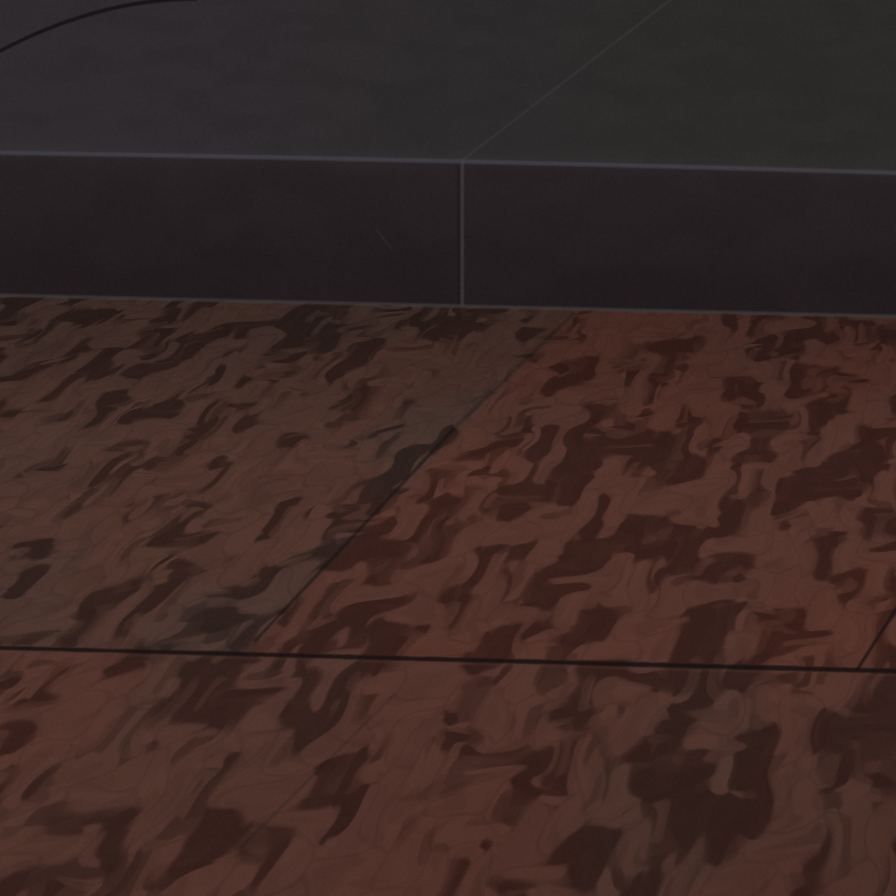
Write a WebGL 2 fragment shader that draws this texture.

```glsl
#version 300 es
precision highp float;
// Dim red mottled stone floor below a dark slate step with jointed slabs.
uniform vec2 u_resolution;
out vec4 fragColor;

const vec3 STONE_LIGHT = vec3(0.300, 0.202, 0.174);
const vec3 STONE_DARK  = vec3(0.188, 0.118, 0.103);
const vec3 STONE_RED   = vec3(0.030, -0.004, -0.008);
const vec3 SLATE_LEFT  = vec3(0.180, 0.165, 0.178);
const vec3 SLATE_RIGHT = vec3(0.172, 0.162, 0.160);
const vec3 RISER_TOP   = vec3(0.154, 0.128, 0.138);
const vec3 RISER_BASE  = vec3(0.132, 0.108, 0.116);
const vec3 EDGE_SHEEN  = vec3(0.245, 0.240, 0.275);
const vec3 JOINT_PALE  = vec3(0.245, 0.235, 0.235);
const vec3 JOINT_DARK  = vec3(0.085, 0.065, 0.065);
const float HORIZON = 1.45;            // height where the floor would vanish
const vec2 CELL_FREQ = vec2(24.0, 46.0); // along and across the grain
const float GRAIN_ANGLE = 0.56;

vec2 hash2(vec2 p) {
  vec3 q = fract(p.xyx * vec3(0.1031, 0.1030, 0.0973));
  q += dot(q, q.yzx + 33.33);
  return fract((q.xx + q.yz) * q.zy);
}

// Soft cellular noise: x = blended cell tone, y = distance to cell border
vec2 cells(vec2 p) {
  vec2 base = floor(p), f = p - base;
  float near = 9.0, next = 9.0, tone = 0.0, total = 0.0;
  for (int j = -1; j <= 1; j++)
    for (int i = -1; i <= 1; i++) {
      vec2 o = vec2(i, j), h = hash2(base + o);
      float d = length(o + h - f);
      float w = exp(-11.0 * d);
      tone += w * hash2(base + o + 71.0).x;
      total += w;
      next = min(next, max(near, d));
      near = min(near, d);
    }
  return vec2(tone / total, next - near);
}

vec2 wobble(vec2 p) {
  return sin(p.yx * 1.7 + 1.3) * 0.30 + sin(p.yx * 4.1 + p * 1.3) * 0.16;
}

float segment(vec2 p, vec2 a, vec2 b) {
  vec2 d = b - a;
  return length(p - a - d * clamp(dot(p - a, d) / dot(d, d), 0.0, 1.0));
}

// Smooth line coverage for a distance and half width
float stroke(float d, float halfWidth) {
  float soft = 0.8 / u_resolution.y + 0.0007;
  return 1.0 - smoothstep(halfWidth - soft, halfWidth + soft, abs(d));
}

vec3 floorColour(vec2 uv, float baseGap) {
  // Perspective, then turn along the grain
  vec2 plane = vec2(uv.x - 0.5, 1.0) / (HORIZON - uv.y);
  float c = cos(GRAIN_ANGLE), s = sin(GRAIN_ANGLE);
  vec2 q = mat2(c, -s, s, c) * plane * CELL_FREQ.x;
  q.y *= CELL_FREQ.y / CELL_FREQ.x;
  q += wobble(q);
  vec2 coarse = cells(q);
  vec2 fine = cells(q * 2.3 + wobble(q * 2.0) + 17.0);
  vec2 broad = cells(q * 0.27 + 5.0);

  // Pale pebbles, dark blotches and thin veins
  float tone = coarse.x * 0.62 + fine.x * 0.30 + broad.x * 0.22;
  float pale = smoothstep(0.34, 0.62, tone);
  pale *= 0.80 + 0.20 * smoothstep(0.0, 0.16, coarse.y);
  vec3 col = mix(STONE_DARK, STONE_LIGHT, 0.12 + 0.88 * pale);
  col *= 0.95 + 0.10 * fine.x;

  // Slabs differ in warmth
  float seam = 0.277 - 0.026 * uv.x;
  float right = smoothstep(-0.01, 0.01, uv.x - 0.285 - (uv.y - 0.285) * 0.97);
  float warmth = uv.y > seam ? mix(-0.25, 0.75, right) : 0.35;
  col += STONE_RED * (warmth + 0.8 * (broad.x - 0.5));
  col *= mix(0.80, 1.0, smoothstep(0.0, 0.20, baseGap));
  col *= 1.0 - 0.10 * smoothstep(0.30, 0.0, uv.y) * uv.x;

  // Joints between slabs
  float diagonal = segment(uv, vec2(0.285, 0.285), vec2(0.505, 0.520));
  float farDiagonal = segment(uv, vec2(0.505, 0.520), vec2(0.640, 0.650));
  float corner = segment(uv, vec2(0.957, 0.253), vec2(1.005, 0.328));
  float lower = segment(uv, vec2(0.270, 0.055), vec2(0.440, 0.225));
  col = mix(col, JOINT_DARK, 0.55 * stroke(diagonal, 0.0018));
  col = mix(col, JOINT_DARK, 0.28 * stroke(farDiagonal, 0.0022));
  col = mix(col, JOINT_DARK, 0.70 * stroke(corner, 0.0018));
  col = mix(col, JOINT_DARK, 0.18 * stroke(lower, 0.0016));
  float ragged = 0.0016 + 0.0008 * fine.x + 0.0006 * uv.x;
  col = mix(col, STONE_LIGHT, 0.30 * stroke(uv.y - seam + 0.0045, 0.0014));
  return mix(col, JOINT_DARK, 0.85 * stroke(uv.y - seam, ragged));
}

void main() {
  vec2 uv = gl_FragCoord.xy / u_resolution;
  float px = 1.0 / u_resolution.y;
  float edgeGap = uv.y - (0.8295 - 0.015 * uv.x - 0.0075 * uv.x * uv.x);
  float baseGap = 0.6706 - 0.0237 * uv.x - uv.y;

  // Slate top, with a pale joint and a dark curved groove
  vec3 slab = mix(SLATE_LEFT, SLATE_RIGHT, smoothstep(0.1, 0.9, uv.x));
  slab *= 0.97 + 0.06 * cells(uv * vec2(26.0, 60.0)).x;
  float topJoint = segment(uv, vec2(0.517, 0.822), vec2(0.752, 1.003));
  slab = mix(slab, JOINT_PALE, 0.42 * stroke(topJoint, 0.0013));
  float groove = uv.y - (0.943 + 0.53 * uv.x - 1.2 * uv.x * uv.x);
  float grooveEnd = 1.0 - step(0.22, uv.x);
  slab = mix(slab, JOINT_DARK, 0.85 * grooveEnd * stroke(groove, 0.0022));

  // Riser, with its joint and a small scratch
  vec3 riser = mix(RISER_BASE, RISER_TOP, smoothstep(0.0, 0.16, -baseGap));
  riser *= 0.96 + 0.08 * cells(uv * vec2(18.0, 30.0) + 9.0).x;
  riser = mix(riser, JOINT_DARK, 0.35 * stroke(uv.x - 0.5115, 0.0016));
  riser = mix(riser, JOINT_PALE, 0.70 * stroke(uv.x - 0.5160, 0.0018));
  float scratch = segment(uv, vec2(0.420, 0.744), vec2(0.437, 0.722));
  riser = mix(riser, JOINT_PALE, 0.30 * stroke(scratch, 0.0008));

  // Stack the three surfaces and light their edges
  vec3 col = mix(riser, slab, smoothstep(-px, px, edgeGap));
  col = mix(col, EDGE_SHEEN, 0.70 * stroke(edgeGap, 0.0024));
  col += 0.022 * exp(-abs(edgeGap) * 150.0);
  col = mix(col, floorColour(uv, baseGap), smoothstep(-px, px, baseGap));
  col = mix(col, JOINT_PALE, 0.65 * stroke(baseGap, 0.0020));
  col += (hash2(floor(uv * 512.0)).x - 0.5) * 0.010;
  fragColor = vec4(col, 1.0);
}
```
